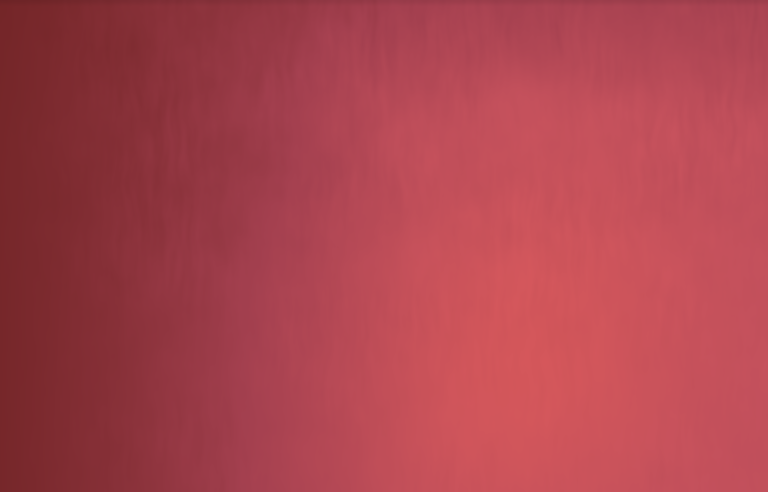
A WebGL 2 fragment shader for this texture:

```glsl
#version 300 es
precision highp float;
// Brushed crimson wall, dark at the left, with a soft coral glow at the lower right.
uniform vec2 u_resolution;
out vec4 fragColor;

vec2 hashGradient(vec2 cell) {
    vec3 h = fract(cell.xyx * vec3(0.1031, 0.1030, 0.0973));
    h += dot(h, h.yzx + 33.33);
    float angle = 6.2832 * fract((h.x + h.y) * h.z);
    return vec2(cos(angle), sin(angle));
}

float gradientNoise(vec2 p) {
    vec2 i = floor(p), f = fract(p);
    vec2 w = f * f * f * (f * (f * 6.0 - 15.0) + 10.0);
    float a = dot(hashGradient(i), f);
    float b = dot(hashGradient(i + vec2(1, 0)), f - vec2(1, 0));
    float c = dot(hashGradient(i + vec2(0, 1)), f - vec2(0, 1));
    float d = dot(hashGradient(i + vec2(1, 1)), f - vec2(1, 1));
    return mix(mix(a, b, w.x), mix(c, d, w.x), w.y);
}

float fbm(vec2 p) {
    float sum = 0.0, amplitude = 0.5;
    for (int i = 0; i < 4; i++) {
        sum += amplitude * gradientNoise(p);
        p = mat2(1.6, 1.2, -1.2, 1.6) * p + 7.3;
        amplitude *= 0.5;
    }
    return sum;
}

// Soft elliptical spot
float spot(vec2 uv, vec2 center, vec2 radius) {
    vec2 d = (uv - center) / radius;
    return exp(-dot(d, d));
}

void main() {
    vec2 uv = gl_FragCoord.xy / u_resolution;
    vec2 p = gl_FragCoord.xy / u_resolution.y;

    // Broad light: left falloff, shaded top, darker diagonal patch
    float light = 0.8 * smoothstep(-0.13, 0.65, uv.x);
    light *= 1.0 - 0.36 * smoothstep(0.68, 1.06, uv.y);
    light -= 0.09 * spot(uv, vec2(0.33, 0.66), vec2(0.15, 0.18));
    light += 0.05 * spot(uv, vec2(0.72, 0.8), vec2(0.18, 0.1));

    // Warm glow, leaning slightly to the right as it rises
    float glow = spot(uv - vec2(0.08 * (uv.y - 0.3), 0.0), vec2(0.69, 0.27), vec2(0.2, 0.36));
    light += 0.17 * glow;

    // Cloudy stains and vertical brush marks, strongest in the upper half
    float wear = mix(0.5, 1.0, smoothstep(0.15, 0.7, uv.y)) * smoothstep(-0.05, 0.25, uv.x);
    float stains = fbm(p * vec2(7.0, 6.0) + 3.7);
    vec2 warped = p + 0.012 * vec2(gradientNoise(p * 12.0), gradientNoise(p * 12.0 + 19.0));
    float streaks = gradientNoise(warped * vec2(48.0, 8.0));
    streaks += 0.6 * gradientNoise(warped * vec2(95.0, 17.0) + 11.0);
    float patches = smoothstep(-0.25, 0.3, gradientNoise(p * 5.0 + 23.0));
    light += wear * (0.12 * stains + 0.065 * streaks * (0.35 + 0.65 * patches));
    light += 0.03 * wear * fbm(p * vec2(24.0, 20.0));

    // Dark red through rose to coral
    vec3 maroon = vec3(0.44, 0.14, 0.145);
    vec3 rose = vec3(0.64, 0.25, 0.31);
    vec3 coral = vec3(0.83, 0.35, 0.39);
    vec3 color = mix(maroon, rose, clamp(light * 2.0, 0.0, 1.0));
    color = mix(color, coral, clamp(light * 2.0 - 1.0, 0.0, 1.0));
    color += vec3(0.012, -0.004, -0.03) * glow;

    // Thin shadow along the top edge
    color *= 1.0 - 0.07 * smoothstep(0.985, 1.0, uv.y);
    fragColor = vec4(color, 1.0);
}
```
